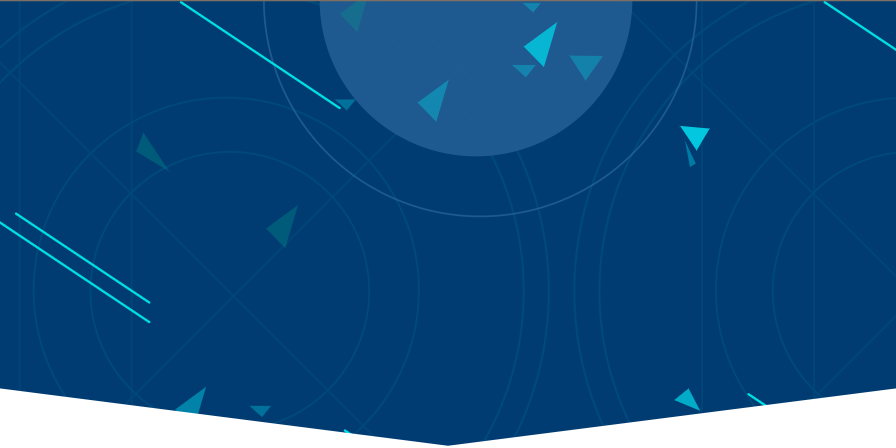
Give the GLSL for this background, as a Shadertoy shader.

```glsl
// Navy banner with faint line geometry, a translucent disc, cyan streaks, shards and a white chevron base.

// Coverage of a signed distance, antialiased over one pixel
float fill(float d) { return clamp(0.5 - d * iResolution.y, 0.0, 1.0); }

float stroke(float d, float width) { return fill(abs(d) - 0.5 * width); }

float segment(vec2 p, vec2 a, vec2 b) {
    vec2 ab = b - a;
    return length(p - a - ab * clamp(dot(p - a, ab) / dot(ab, ab), 0.0, 1.0));
}

// Signed distance to the line through a and b, positive on its left
float edge(vec2 p, vec2 a, vec2 b) {
    vec2 t = normalize(b - a);
    return t.x * (p.y - a.y) - t.y * (p.x - a.x);
}

// Filled triangle with clockwise corners
float triangle(vec2 p, vec2 a, vec2 b, vec2 c) {
    return fill(max(edge(p, a, b), max(edge(p, b, c), edge(p, c, a))));
}

// Faint emblem of rings, diagonals and uprights, centred near the origin
float emblem(vec2 p) {
    float line = stroke(length(p) - 0.311, 0.004);
    line = max(line, stroke(length(p + vec2(0.008, -0.002)) - 0.430, 0.004));
    for (int i = 0; i < 2; i++) {
        float k = float(i);
        line = max(line, stroke(length(p + vec2(0.021, 0.0)) - 0.677 - 0.056 * k, 0.0045));
        line = max(line, 0.7 * stroke(p.x + 0.469 - 0.250 * k, 0.004));
    }
    vec2 q = abs(p - vec2(0.008, -0.011));
    return max(line, 0.7 * stroke((q.x - q.y) * 0.7071, 0.004));
}

void mainImage(out vec4 fragColor, in vec2 fragCoord) {
    vec2 p = fragCoord / iResolution.y;
    vec3 cyan = vec3(0.01, 0.78, 0.87);
    vec3 teal = vec3(0.0, 0.62, 0.55);
    vec3 streakColor = vec3(0.0, 0.87, 0.89);
    vec3 col = vec3(0.0, 0.237, 0.448);

    // Two faint emblems side by side
    for (int i = 0; i < 2; i++) {
        float line = emblem(p - vec2(0.513 + 1.523 * float(i), 0.350));
        col = mix(col, vec3(0.0, 0.45, 0.60), 0.23 * line);
    }

    // Translucent disc and its outer ring
    col = mix(col, vec3(0.145, 0.375, 0.585), 0.82 * fill(length(p - vec2(1.0625, 1.0)) - 0.349));
    col = mix(col, vec3(0.20, 0.45, 0.65), 0.55 * stroke(length(p - vec2(1.072, 1.0)) - 0.483, 0.0038));

    // Parallel streaks: start point, horizontal run
    vec3 streaks[6] = vec3[6](
        vec3(0.404, 0.995, 0.354), vec3(1.841, 0.995, 0.180), vec3(0.036, 0.523, 0.297),
        vec3(-0.010, 0.510, 0.343), vec3(1.671, 0.120, 0.060), vec3(0.770, 0.039, 0.040));
    for (int i = 0; i < 6; i++) {
        vec3 s = streaks[i];
        float d = segment(p, s.xy, s.xy + s.z * vec2(1.0, -0.667));
        col = mix(col, streakColor, fill(d - 0.0026));
    }

    // Tall shards: left corner, size, opacity
    vec4 tall[5] = vec4[5](
        vec4(1.169, 0.896, 1.0, 0.85), vec4(0.932, 0.771, 0.93, 0.42),
        vec4(0.594, 0.490, 0.95, 0.31), vec4(0.758, 0.969, 0.88, 0.28),
        vec4(0.391, 0.086, 0.92, 0.50));
    for (int i = 0; i < 5; i++) {
        vec4 s = tall[i];
        float m = triangle((p - s.xy) / s.z, vec2(0.0), vec2(0.075, 0.055), vec2(0.045, -0.046));
        col = mix(col, mix(teal, cyan, smoothstep(0.3, 0.42, s.w)), m * s.w);
    }

    // Small flat shards: left corner, width
    vec3 flats[4] = vec3[4](
        vec3(1.143, 0.855, 0.053), vec3(1.167, 0.993, 0.040),
        vec3(0.747, 0.778, 0.047), vec3(0.557, 0.094, 0.048));
    for (int i = 0; i < 4; i++) {
        vec3 s = flats[i];
        float m = triangle(p, s.xy, s.xy + vec2(s.z, 0.0), s.xy + s.z * vec2(0.58, -0.52));
        col = mix(col, cyan, 0.38 * m);
    }

    // Single shards
    col = mix(col, cyan, 0.36 * triangle(p, vec2(1.271, 0.876), vec2(1.346, 0.875), vec2(1.307, 0.820)));
    col = mix(col, teal, 0.30 * triangle(p, vec2(0.320, 0.704), vec2(0.378, 0.617), vec2(0.304, 0.662)));
    col = mix(col, cyan, 0.45 * triangle(p, vec2(1.529, 0.686), vec2(1.553, 0.635), vec2(1.540, 0.627)));
    col = mix(col, cyan, triangle(p, vec2(1.518, 0.719), vec2(1.584, 0.713), vec2(1.555, 0.664)));
    col = mix(col, cyan, 0.80 * triangle(p, vec2(1.537, 0.133), vec2(1.563, 0.083), vec2(1.505, 0.107)));

    // White chevron base and thin top rule
    col = mix(col, vec3(1.0), fill((p.y - 0.005 - 0.128 * abs(p.x - 1.0)) * 0.992));
    col = mix(col, vec3(0.50, 0.43, 0.38), fill(0.9972 - p.y));
    fragColor = vec4(col, 1.0);
}
```
